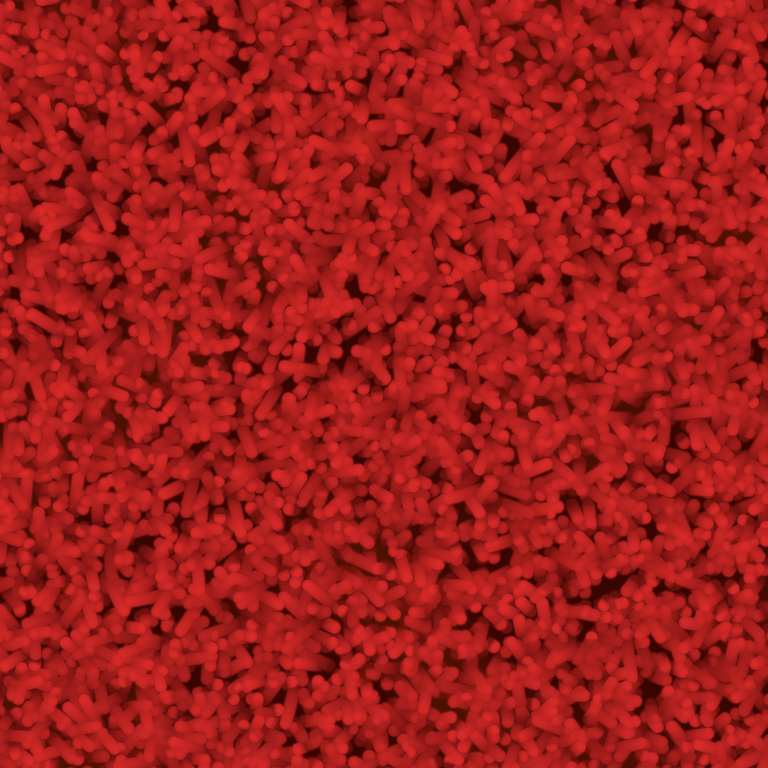
A Shadertoy shader for this texture:

```glsl
// Draws a dense red shag carpet seen from above, its round-tipped fibers leaning out of dark soil.
#define CELLS 26.0          // grid cells across the canvas height
#define FIBERS 6            // fibers rooted in each cell
#define RADIUS 0.0108       // fiber radius, in canvas heights
#define MAX_LEAN 0.052      // longest visible fiber
#define FAN 0.45            // how strongly fibers fan away from the view center
#define VIEW_CENTER vec2(0.33, 0.66)
#define LOWEST_TIP 0.64     // height of the shortest fibers, tallest is 1
#define ROOT_SHADE 0.42     // light left at the root of a fiber
#define TIP_COLOR vec3(0.86, 0.168, 0.162)
#define DEEP_COLOR vec3(0.22, 0.016, 0.0)
#define SOIL_COLOR vec3(0.33, 0.085, 0.0)

// Four random values in 0..1 from a cell and a fiber index
vec4 hash4(vec3 seed) {
    vec4 h = fract(seed.xyzx * vec4(0.1031, 0.1030, 0.0973, 0.1099));
    h += dot(h, h.wzxy + 33.33);
    return fract((h.xxyz + h.yzzw) * h.zywx);
}

// Layered sines: slow variation of the soil, about 0..1
float soilPatches(vec2 p) {
    float waves = sin(p.x * 11.0 + 2.0 * sin(p.y * 7.0))
                + sin(p.y * 13.0 + 2.0 * sin(p.x * 9.0 + 1.0))
                + 0.5 * sin(dot(p, vec2(31.0, 23.0)));
    return smoothstep(-0.6, 2.0, waves);
}

// Light on one fiber: a capsule that rises from its dark root to its bright tip
float fiberLight(vec2 p, vec2 center, vec2 lean, float tipHeight) {
    vec2 fromRoot = p - center + 0.5 * lean;
    float along = clamp(dot(fromRoot, lean) / dot(lean, lean), 0.0, 1.0);
    float across = length(fromRoot - lean * along) / RADIUS;
    float height = tipHeight * mix(ROOT_SHADE, 1.0, sqrt(along));
    float roundness = 1.0 - 0.28 * across * across;
    return height * roundness * (1.0 - smoothstep(0.6, 1.0, across));
}

// Brightest, that is topmost, fiber over a point
float carpetLight(vec2 p) {
    vec2 home = floor(p * CELLS);
    float light = 0.0;
    for (int y = -1; y <= 1; y++)
    for (int x = -1; x <= 1; x++)
    for (int i = 0; i < FIBERS; i++) {
        vec2 cell = home + vec2(x, y);
        vec4 rnd = hash4(vec3(cell + 17.0, float(i) * 7.0 + 3.0));
        vec2 center = (cell + rnd.xy) / CELLS;

        // Random lean, bent outward by perspective
        float angle = 6.2832 * rnd.z;
        vec2 outward = center - VIEW_CENTER;
        outward /= length(outward) + 0.05;
        vec2 direction = normalize(vec2(cos(angle), sin(angle)) + FAN * outward + 0.001);
        float stretch = fract(rnd.w * 57.0 + rnd.x * 13.0);
        vec2 lean = direction * MAX_LEAN * mix(0.1, 1.0, stretch * stretch);

        float tipHeight = mix(LOWEST_TIP, 1.0, rnd.w);
        light = max(light, fiberLight(p, center, lean, tipHeight));
    }
    return light;
}

void mainImage(out vec4 fragColor, in vec2 fragCoord) {
    vec2 p = fragCoord / iResolution.y;
    float light = carpetLight(p);

    // Bare soil shows brown only in the gaps
    vec3 ground = mix(DEEP_COLOR, SOIL_COLOR, 0.7 * soilPatches(p) * (1.0 - smoothstep(0.0, 0.4, light)));
    fragColor = vec4(mix(ground, TIP_COLOR, light), 1.0);
}
```
